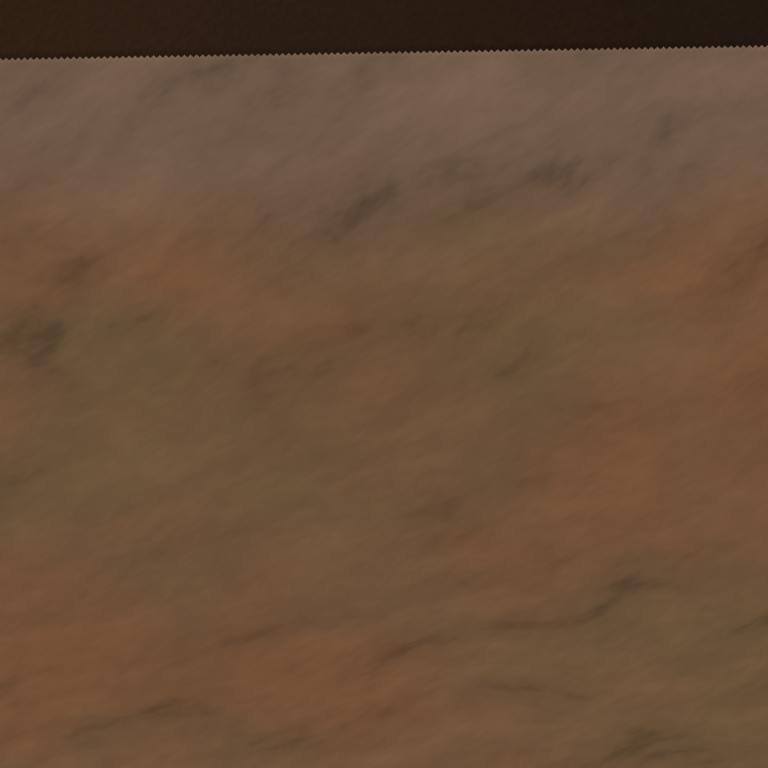
Reproduce this texture procedurally as a Shadertoy shader.

```glsl
// Brushed brown suede with soft slanted smudges under a dark, finely serrated top band.

const vec3 SUEDE_BROWN = vec3(0.424, 0.316, 0.226);
const vec3 SUEDE_GREY  = vec3(0.432, 0.345, 0.280);
const vec3 SUEDE_RUST  = vec3(0.455, 0.315, 0.215);
const vec3 SUEDE_OLIVE = vec3(0.405, 0.325, 0.225);
const vec3 BAND_BROWN  = vec3(0.185, 0.120, 0.075);
const vec3 BAND_DARK   = vec3(0.140, 0.098, 0.070);

vec2 hashGradient(vec2 cell) {
    vec3 q = fract(cell.xyx * vec3(0.1031, 0.1030, 0.0973));
    q += dot(q, q.yzx + 33.33);
    float angle = 6.28318 * fract((q.x + q.y) * q.z);
    return vec2(cos(angle), sin(angle));
}

// Gradient noise, roughly -0.7 to 0.7
float gradientNoise(vec2 p) {
    vec2 i = floor(p), f = fract(p);
    vec2 u = f * f * f * (f * (f * 6.0 - 15.0) + 10.0);
    vec2 e = vec2(0.0, 1.0);
    float a = dot(hashGradient(i), f);
    float b = dot(hashGradient(i + e.yx), f - e.yx);
    float c = dot(hashGradient(i + e.xy), f - e.xy);
    float d = dot(hashGradient(i + e.yy), f - e.yy);
    return mix(mix(a, b, u.x), mix(c, d, u.x), u.y);
}

float fbm(vec2 p, int octaves, float gain) {
    float sum = 0.0, amplitude = 1.0;
    for (int i = 0; i < octaves; i++) {
        sum += amplitude * gradientNoise(p);
        p = p * 2.03 + vec2(17.3, 9.1);
        amplitude *= gain;
    }
    return sum;
}

// Coordinates along and across a direction, scaled to the given frequencies
vec2 alongAcross(vec2 p, float angle, vec2 frequency) {
    vec2 dir = vec2(cos(angle), sin(angle));
    return vec2(dot(p, dir), dot(p, vec2(-dir.y, dir.x))) * frequency;
}

float smudges(vec2 p, float angle, vec2 frequency) {
    return fbm(alongAcross(p, angle, frequency), 5, 0.56);
}

vec3 suede(vec2 p, float edgeHeight) {
    // Broad tints: greyish near the band, rust and olive patches below
    float drift = fbm(p * vec2(2.2, 3.5) + 4.0, 3, 0.5);
    float greyness = smoothstep(0.32, 0.08, edgeHeight - p.y + 0.10 * drift - 0.04 * p.x);
    float patches = fbm(p * vec2(2.5, 4.0) + 31.0, 3, 0.5);
    vec3 color = mix(SUEDE_BROWN, SUEDE_RUST, smoothstep(0.0, 0.6, patches + 0.35 * abs(p.x - 0.5)));
    color = mix(color, SUEDE_OLIVE, smoothstep(0.0, 0.5, -patches) * 0.7);
    color = mix(color, SUEDE_GREY, greyness);

    // Smudges rise to the right, flattening toward the bottom
    vec2 warp = 0.035 * vec2(gradientNoise(p * 5.0), gradientNoise(p * 5.0 + 50.0));
    float steep = smudges(p + warp, 0.58, vec2(4.5, 11.0));
    float flatter = smudges(p + warp + 3.0, 0.24, vec2(5.0, 16.0));
    float tone = mix(flatter, steep, smoothstep(0.05, 0.65, p.y + 0.25 * drift));
    float shade = 1.0 + 0.115 * tone - 0.13 * smoothstep(0.25, 0.85, -tone);

    // Fine nap and faint diagonal hairs
    float nap = fbm(alongAcross(p, 0.45, vec2(28.0, 75.0)), 2, 0.6);
    float hairs = gradientNoise(alongAcross(p, 0.75, vec2(50.0, 190.0)));
    shade += 0.034 * nap + 0.022 * hairs;
    return color * shade;
}

vec3 band(vec2 p) {
    float grain = fbm(alongAcross(p, 0.7, vec2(70.0, 150.0)), 2, 0.6);
    float mottling = fbm(p * vec2(5.0, 9.0), 3, 0.5);
    vec3 color = mix(BAND_BROWN, BAND_DARK, smoothstep(0.1, 0.95, p.x + 0.25 * mottling));
    return color * (1.0 + 0.10 * grain + 0.06 * mottling);
}

void mainImage(out vec4 fragColor, in vec2 fragCoord) {
    vec2 p = fragCoord / iResolution.xy;
    float pixel = 1.0 / iResolution.y;

    // Slightly tilted edge with small regular teeth
    float edgeHeight = mix(0.923, 0.940, p.x);
    float tooth = abs(fract(p.x * 125.0) - 0.5) - 0.25;
    float height = p.y - edgeHeight - 0.007 * tooth;

    vec3 cloth = suede(p, edgeHeight);
    cloth *= 1.0 + 0.08 * smoothstep(-0.007, 0.0, height);
    vec3 strip = band(p) * mix(0.82, 1.0, smoothstep(0.0, 0.012, height));
    vec3 color = mix(cloth, strip, smoothstep(-pixel, pixel, height));
    fragColor = vec4(color, 1.0);
}
```
